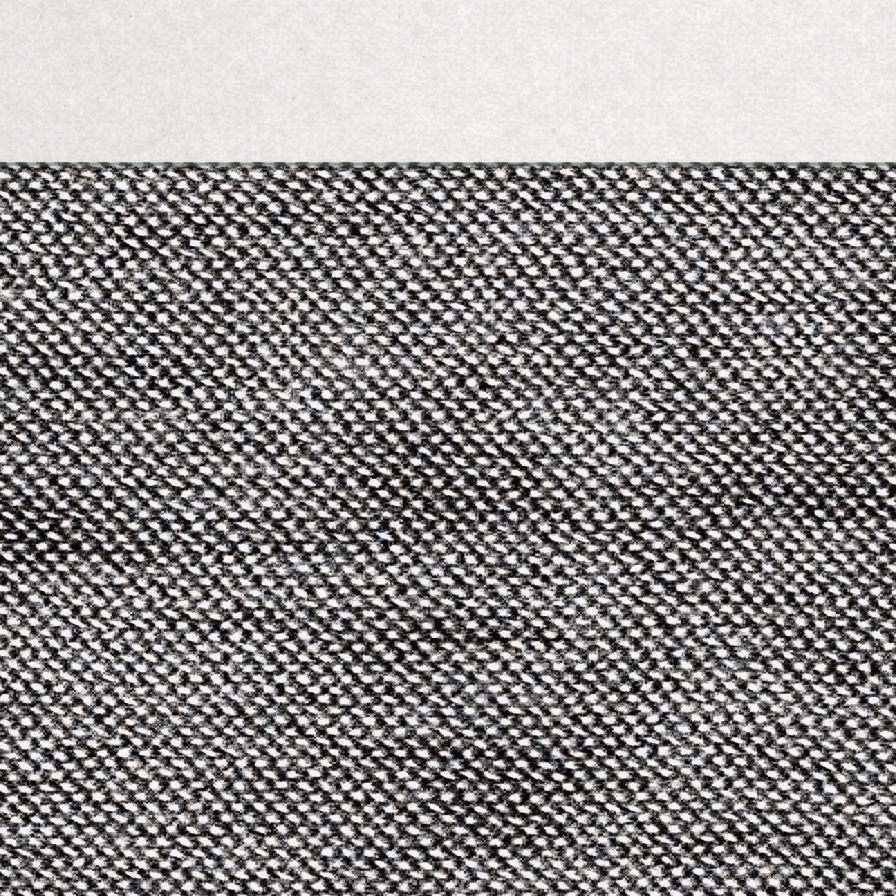
Give the GLSL for this texture, as a Shadertoy shader.

```glsl
const float PI = 3.14159265;
const float CLOTH_TOP = 0.819;
const vec2 STITCHES = vec2(41.0, 82.0);

float hash(vec2 p) {
    return fract(sin(dot(p, vec2(127.1, 311.7))) * 43758.5453);
}

float noise(vec2 p) {
    vec2 cell = floor(p);
    vec2 f = fract(p);
    f = f * f * (3.0 - 2.0 * f);
    float low = mix(hash(cell), hash(cell + vec2(1.0, 0.0)), f.x);
    float high = mix(hash(cell + vec2(0.0, 1.0)), hash(cell + 1.0), f.x);
    return mix(low, high, f.y);
}

float signedNoise(vec2 p) {
    return 2.0 * noise(p) - 1.0;
}

// Crisp grain: one random value per cell
float signedGrain(vec2 p) {
    return 2.0 * hash(floor(p)) - 1.0;
}

// Soft elliptical patch, 1 at its centre
float patchMask(vec2 uv, vec2 center, vec2 radius) {
    vec2 d = (uv - center) / radius;
    return exp(-dot(d, d));
}

// Staggered lattice of stitches leaning slightly down to the right
float stitchHeight(vec2 p, float lean) {
    float a = 2.0 * PI * p.x;
    float b = PI * p.y;
    float wave = cos(a) * cos(b) - lean * sin(a) * sin(b);
    float rows = 0.34 * cos(2.0 * b);
    float crimp = 0.22 * cos(2.0 * a + 0.8) * cos(2.0 * b);
    float strands = 0.20 * cos(a + 3.0 * b + 0.5);
    return wave + rows + crimp + strands;
}

// Broad folds and worn streaks
float clothShade(vec2 uv) {
    float streaks = signedNoise(uv * vec2(7.0, 70.0)) * 0.07;
    float mottling = signedNoise(uv * vec2(9.0, 13.0) + 20.0) * 0.03;
    float folds = patchMask(uv, vec2(0.04, 0.41), vec2(0.16, 0.035))
                + patchMask(uv, vec2(0.95, 0.435), vec2(0.18, 0.025))
                + 0.9 * patchMask(uv, vec2(0.51, 0.44), vec2(0.10, 0.025))
                + 0.9 * patchMask(uv, vec2(0.47, 0.30), vec2(0.10, 0.02))
                + 0.7 * patchMask(uv, vec2(0.56, 0.15), vec2(0.12, 0.03));
    float worn = patchMask(uv, vec2(0.15, 0.25), vec2(0.22, 0.10))
               + patchMask(uv, vec2(0.50, 0.67), vec2(0.35, 0.10));
    return streaks + mottling - 0.15 * folds + 0.06 * worn;
}

vec3 clothColor(vec2 uv) {
    // Level rows with small sideways slips
    vec2 p = uv * STITCHES;
    p.y += 0.30 * signedNoise(uv * vec2(5.0, 7.0) + 31.0);
    p.y += 0.15 * signedNoise(uv * vec2(50.0, 60.0) + 53.0);
    p.x += 0.25 * signedNoise(uv * vec2(5.0, 12.0));
    p.x += 0.17 * signedNoise(vec2(uv.x * 14.0, p.y + 7.5));

    float stitch = stitchHeight(p, 0.20);
    float fibers = signedNoise(uv * vec2(190.0, 370.0)) * 0.24;
    float grain = signedGrain(uv * 400.0 + 11.0) * 0.19;
    float gain = 0.52 + 0.17 * signedNoise(uv * STITCHES + 3.0);
    float tone = 0.47 + gain * stitch + fibers + grain + clothShade(uv);
    tone = mix(0.035, 0.955, smoothstep(-0.08, 1.0, tone));

    // Faint colour fringes in the threads
    float tint = signedNoise(uv * 95.0 + 71.0) * 0.015;
    return vec3(tone + 0.008 + tint, tone - 0.006, tone - 0.004 - tint);
}

vec3 wallColor(vec2 uv) {
    float grain = signedNoise(uv * 330.0) * 0.028 + signedGrain(uv * 400.0) * 0.012;
    float mottling = signedNoise(uv * vec2(60.0, 75.0) + 15.0) * 0.012;
    float speck = smoothstep(0.92, 1.0, noise(uv * 110.0 + 43.0)) * 0.08;
    float light = 0.895 + 0.025 * smoothstep(0.0, 0.6, uv.x);
    return vec3(0.005, 0.0, -0.002) + light + grain + mottling - speck;
}

void mainImage(out vec4 fragColor, in vec2 fragCoord) {
    vec2 uv = fragCoord / iResolution.xy;
    float pixel = 1.0 / iResolution.y;
    float depth = CLOTH_TOP - uv.y;

    // Dark hem with a faint green fringe
    vec3 cloth = clothColor(uv);
    float hem = exp(-pow((depth - 0.002) / 0.003, 2.0));
    cloth = mix(cloth, vec3(0.36, 0.41, 0.36), 0.65 * hem);

    float cover = smoothstep(-pixel, pixel, depth);
    vec3 color = mix(wallColor(uv), cloth, cover);
    fragColor = vec4(clamp(color, 0.0, 1.0), 1.0);
}
```
